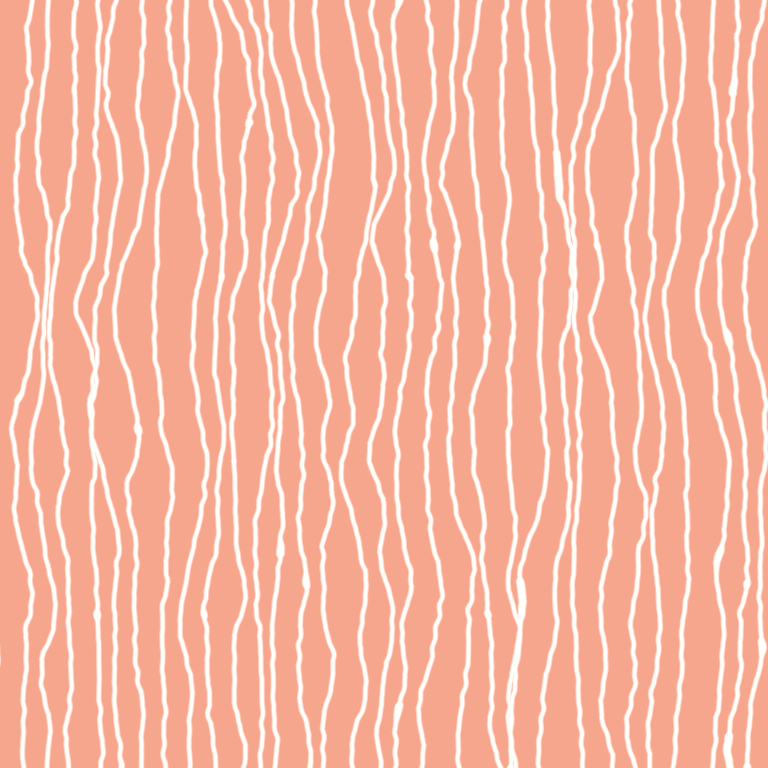
Write a WebGL 1 fragment shader that draws this pattern.

```glsl
precision highp float;
// Draws thin, hand-drawn white lines wandering down a salmon ground.

uniform vec2 u_resolution;

const vec3 GROUND = vec3(0.96, 0.65, 0.55);
const vec3 LINE = vec3(1.0, 1.0, 0.99);

const float LINE_COUNT = 31.0;      // lines across the canvas
const float PLACE_JITTER = 0.4;     // uneven spacing, in spacings
const float HALF_WIDTH = 0.0030;
const float EDGE_SOFTNESS = 0.0018;
const float BLOB_WIDTH = 0.0024;    // extra half width where ink gathers
const float BLOB_FREQ = 25.0;

const float SHARED_SWAY = 0.042;    // drift that neighbours have in common
const vec2 SHARED_FREQ = vec2(0.42, 5.0);
const float BEND = 0.016;           // long bends of a single line
const float BEND_FREQ = 7.0;
const float KINK = 0.017;           // short angular kinks
const float KINK_FREQ = 14.0;
const float TREMOR = 0.0034;        // small shake of the hand
const float TREMOR_FREQ = 72.0;

float hash(vec2 p) {
  return fract(sin(dot(p, vec2(127.1, 311.7))) * 43758.5453);
}

// Smooth value noise in two dimensions, centred on zero.
float swayNoise(vec2 p) {
  vec2 cell = floor(p);
  vec2 t = fract(p);
  t = t * t * (3.0 - 2.0 * t);
  float low = mix(hash(cell), hash(cell + vec2(1.0, 0.0)), t.x);
  float high = mix(hash(cell + vec2(0.0, 1.0)), hash(cell + 1.0), t.x);
  return mix(low, high, t.y) - 0.5;
}

// One-dimensional noise of straight ramps joined by upright stretches.
float rampNoise(float y, float seed) {
  float knot = floor(y);
  float t = clamp(1.5 * fract(y) - 0.25, 0.0, 1.0);
  return mix(hash(vec2(knot, seed)), hash(vec2(knot + 1.0, seed)), t) - 0.5;
}

// Horizontal position of a line at height y.
float linePath(float index, float y) {
  float phase = 9.0 * hash(vec2(index, 3.7));
  float place = index + 0.5 + PLACE_JITTER * (hash(vec2(index, 8.3)) - 0.5);
  float x = place / LINE_COUNT;
  x += SHARED_SWAY * swayNoise(vec2(index, y) * SHARED_FREQ + 17.0);
  x += BEND * rampNoise(y * BEND_FREQ + phase, index + 0.13);
  x += KINK * rampNoise(y * KINK_FREQ + phase, index + 0.37);
  x += TREMOR * rampNoise(y * TREMOR_FREQ + phase, index + 0.71);
  return x;
}

// Coverage of one line at p, with the width measured across the stroke.
float lineCover(float index, vec2 p, float softness) {
  const float STEP = 0.003;
  float x = linePath(index, p.y);
  float slope = (linePath(index, p.y + STEP) - x) / STEP;
  float dist = abs(p.x - x) / sqrt(1.0 + slope * slope);
  float ink = swayNoise(vec2(index * 5.0, p.y * BLOB_FREQ)) + 0.5;
  float halfWidth = HALF_WIDTH + BLOB_WIDTH * smoothstep(0.92, 1.0, ink);
  return 1.0 - smoothstep(halfWidth - softness, halfWidth + softness, dist);
}

void main() {
  float canvas = min(u_resolution.x, u_resolution.y);
  vec2 p = gl_FragCoord.xy / canvas;
  float softness = max(EDGE_SOFTNESS, 0.7 / canvas);

  // Lines stray from their columns, so nearby columns are searched too.
  float column = floor(p.x * LINE_COUNT);
  float cover = 0.0;
  for (int i = -2; i <= 2; i++) {
    cover = max(cover, lineCover(column + float(i), p, softness));
  }

  // Red saturates first, which leaves a warm peach rim on each stroke.
  vec3 blend = vec3(min(1.0, 4.0 * cover), cover, cover);
  gl_FragColor = vec4(mix(GROUND, LINE, blend), 1.0);
}
```
